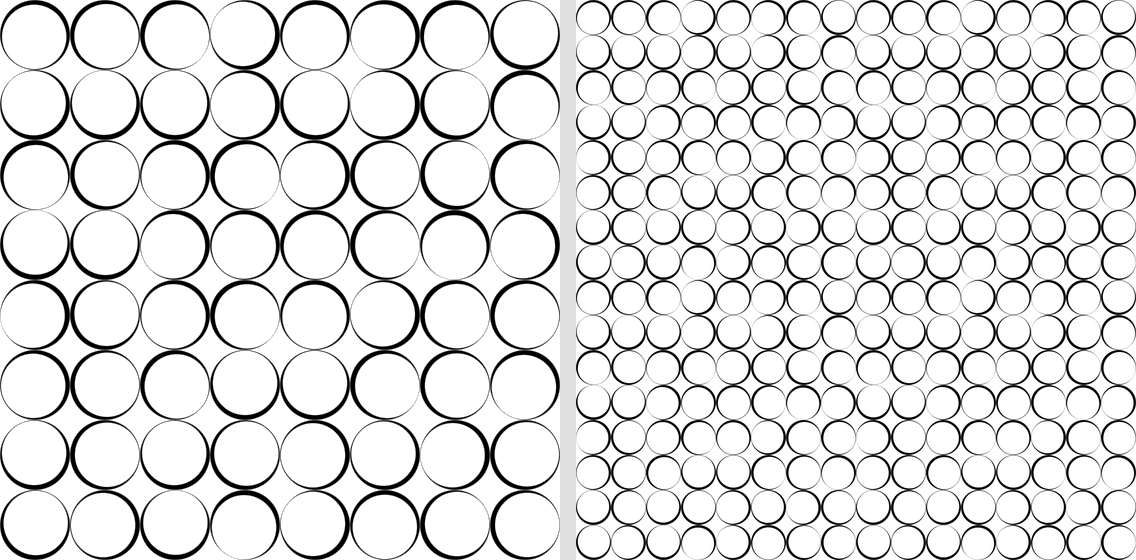
Left: one tile. Right: repeated 2 by 2.
A WebGL 2 fragment shader for this pattern:

```glsl
#version 300 es
precision highp float;

uniform vec2 u_resolution;
out vec4 outColor;

const float REPEATS = 8.0;         // rings across and down
const float OUTER_RADIUS = 0.498;  // in cells, neighbours just touch
const float INNER_RADIUS = 0.460;
const float MIN_SHIFT = 0.027;     // offset of the hole from the ring centre
const float MAX_SHIFT = 0.036;
const float EDGE_SOFTNESS = 1.2;   // edge width in pixels
const vec3 PAPER = vec3(1.0);
const vec3 INK = vec3(0.0);
const float TAU = 6.2831853;

float hash(vec2 p) {
    return fract(sin(dot(p, vec2(127.1, 311.7))) * 43758.5453);
}

// Antialiased coverage of a disc, with lengths in cells
float disc(vec2 p, float radius, float edge) {
    return clamp(0.5 - (length(p) - radius) / edge, 0.0, 1.0);
}

void main() {
    vec2 grid = gl_FragCoord.xy / u_resolution * REPEATS;
    vec2 cell = mod(floor(grid), REPEATS);
    vec2 p = fract(grid) - 0.5;
    float edge = EDGE_SOFTNESS * REPEATS / min(u_resolution.x, u_resolution.y);

    // Each hole slides in its own direction, so the ring swells opposite
    float angle = TAU * hash(cell + 3.0);
    float shift = mix(MIN_SHIFT, MAX_SHIFT, hash(cell + 41.0));
    vec2 holeCentre = shift * vec2(cos(angle), sin(angle));

    // Difference of coverages keeps hairlines visible at any size
    float ring = disc(p, OUTER_RADIUS, edge) - disc(p - holeCentre, INNER_RADIUS, edge);
    outColor = vec4(mix(PAPER, INK, clamp(ring, 0.0, 1.0)), 1.0);
}
```
